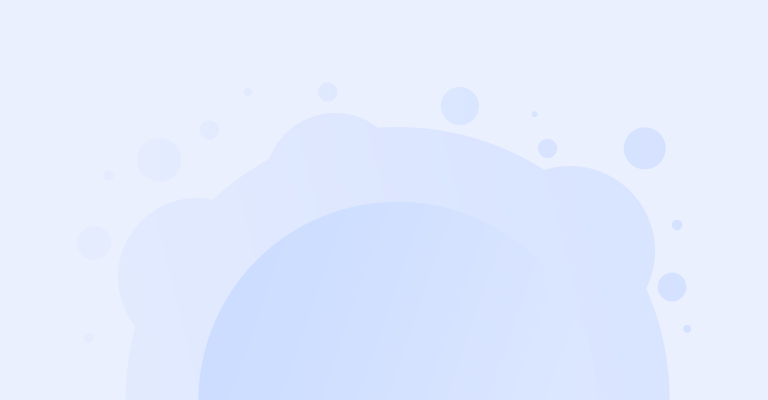
Write a Shadertoy shader that draws this background.

```glsl
// Pale blue backdrop: a lobed cloud behind a rising disc, ringed by small bubbles.

#define HUB          vec2(0.034, 0.0025)
#define CLOUD_RADIUS 0.680
#define DISC_RADIUS  0.498
#define SKY          vec3(0.918, 0.941, 0.997)
#define CLOUD_LEFT   vec3(0.886, 0.918, 0.996)
#define CLOUD_RIGHT  vec3(0.851, 0.894, 0.999)
#define DISC_LEFT    vec3(0.798, 0.866, 1.000)
#define DISC_RIGHT   vec3(0.865, 0.904, 0.998)
#define BUBBLE_LEFT  vec3(0.896, 0.926, 0.997)
#define BUBBLE_RIGHT vec3(0.835, 0.886, 1.000)

// Lobes: centre x, centre y, radius
const vec3 LOBES[3] = vec3[3](
    vec3(-0.4675, 0.3075, 0.1975),
    vec3(-0.1225, 0.5425, 0.1750),
    vec3( 0.4650, 0.3725, 0.2125));

// Bubbles around the hub: bearing in degrees, orbit, radius
const vec3 BUBBLES[14] = vec3[14](
    vec3(168.8, 0.787, 0.0125), vec3(152.8, 0.853, 0.0425),
    vec3(142.3, 0.913, 0.0125), vec3(134.9, 0.844, 0.0550),
    vec3(125.0, 0.821, 0.0240), vec3(116.0, 0.854, 0.0100),
    vec3(102.8, 0.787, 0.0240), vec3( 78.0, 0.749, 0.0475),
    vec3( 64.3, 0.790, 0.0075), vec3( 59.1, 0.730, 0.0240),
    vec3( 45.4, 0.880, 0.0525), vec3( 31.9, 0.823, 0.0130),
    vec3( 22.2, 0.741, 0.0360), vec3( 13.6, 0.745, 0.0100));

float circleDistance(vec2 p, vec2 centre, float radius) {
    return length(p - centre) - radius;
}

// Antialiased inside mask, one pixel wide
float coverage(float dist) {
    return clamp(0.5 - dist * iResolution.y, 0.0, 1.0);
}

// Linear blend from left to right, tilted by slope
vec3 sweep(vec3 left, vec3 right, vec2 p, float slope, float halfWidth) {
    float along = dot(p - HUB, vec2(1.0, slope));
    return mix(left, right, smoothstep(-halfWidth, halfWidth, along));
}

void mainImage(out vec4 fragColor, in vec2 fragCoord) {
    // Height units, centred horizontally
    vec2 p = (fragCoord - vec2(0.5 * iResolution.x, 0.0)) / iResolution.y;
    vec3 color = SKY;

    // Bubbles
    float bubbles = 1e3;
    for (int i = 0; i < 14; i++) {
        float bearing = radians(BUBBLES[i].x);
        vec2 centre = HUB + BUBBLES[i].y * vec2(cos(bearing), sin(bearing));
        bubbles = min(bubbles, circleDistance(p, centre, BUBBLES[i].z));
    }
    vec3 bubbleColor = sweep(BUBBLE_LEFT, BUBBLE_RIGHT, p, 0.0, 0.85);
    color = mix(color, bubbleColor, coverage(bubbles));

    // Cloud: large circle joined with its lobes
    float cloud = circleDistance(p, HUB, CLOUD_RADIUS);
    for (int i = 0; i < 3; i++) {
        cloud = min(cloud, circleDistance(p, LOBES[i].xy, LOBES[i].z));
    }
    vec3 cloudColor = sweep(CLOUD_LEFT, CLOUD_RIGHT, p, 0.25, 0.80);
    color = mix(color, cloudColor, coverage(cloud));

    // Rising disc
    float disc = circleDistance(p, HUB - vec2(0.0, 0.005), DISC_RADIUS);
    vec3 discColor = sweep(DISC_LEFT, DISC_RIGHT, p, -0.35, 0.62);
    color = mix(color, discColor, coverage(disc));

    fragColor = vec4(color, 1.0);
}
```
